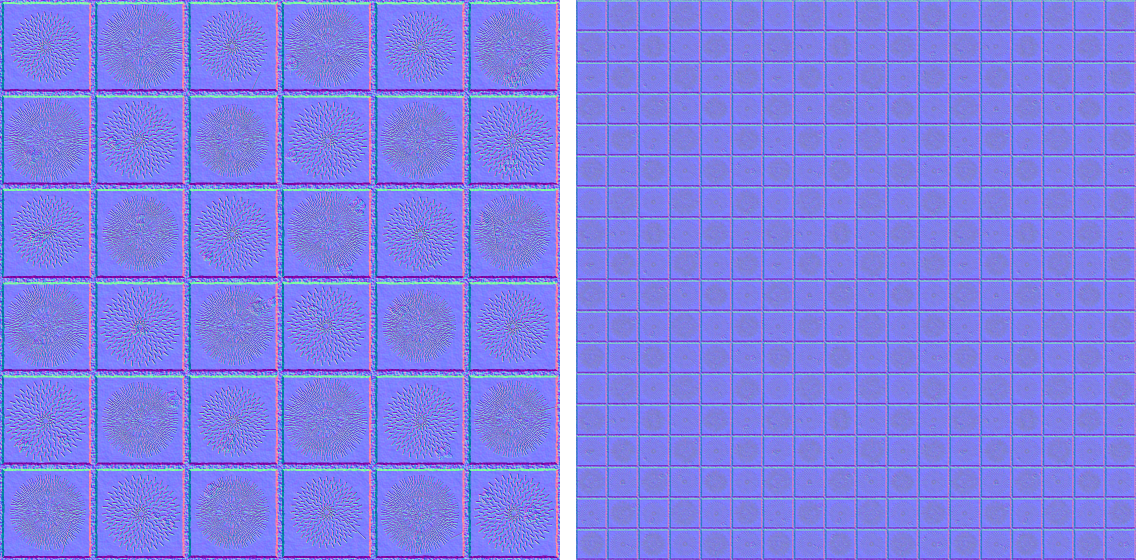
Left, the tile; right, the same tile 3 across and 3 down.
Write a WebGL 2 fragment shader that draws this texture map.

```glsl
#version 300 es
precision highp float;
// Tangent-space normal map of a 6 x 6 wall of raised tiles in rough grout.
// Two engraved rosettes alternate like a checkerboard; chips, scratches and
// wrapped gradient noise wear them. Normals come from slopes of one height field.
uniform vec2 u_resolution;
out vec4 fragColor;

const float TILES = 6.0;
const float TAU = 6.28319;
const float SLOPE_STEP = 0.002;   // in tile widths

vec2 hash2(vec2 p) {
  vec3 q = fract(p.xyx * vec3(0.1031, 0.103, 0.0973));
  q += dot(q, q.yzx + 33.33);
  return fract((q.xx + q.yz) * q.zy);
}

float cornerSlope(vec2 cell, vec2 offset, float period) {
  float angle = TAU * hash2(mod(cell, period) + 3.7).x;
  return dot(vec2(cos(angle), sin(angle)), offset);
}

// Gradient noise with a whole number of cells per tile, wrapping at the canvas edge.
float noise(vec2 p, float cellsPerTile) {
  p *= cellsPerTile;
  float period = TILES * cellsPerTile;
  vec2 i = floor(p), f = p - i, e = vec2(1, 0);
  vec2 u = f * f * f * (f * (f * 6.0 - 15.0) + 10.0);
  float low = mix(cornerSlope(i, f, period), cornerSlope(i + e, f - e, period), u.x);
  float high = mix(cornerSlope(i + e.yx, f - e.yx, period),
                   cornerSlope(i + e.xx, f - e.xx, period), u.x);
  return mix(low, high, u.y);
}

float segmentDistance(vec2 p, vec2 a, vec2 b) {
  vec2 ap = p - a, ab = b - a;
  return length(ap - ab * clamp(dot(ap, ab) / dot(ab, ab), 0.0, 1.0));
}

float groove(float dist, float halfWidth) {
  return 1.0 - smoothstep(0.0, halfWidth, dist);
}

// Folds the plane into equal sectors; x then runs outward along the sector axis.
vec2 foldSector(vec2 p, float count, float turn) {
  float sector = TAU / count;
  float a = mod(atan(p.y, p.x) + turn * sector, sector) - 0.5 * sector;
  return length(p) * vec2(cos(a), sin(a));
}

// Outline of a pointed leaf lying on the x axis.
float leafOutline(vec2 q, float halfLength, float halfWidth) {
  float t = q.x / halfLength;
  return max(abs(abs(q.y) - halfWidth * (1.0 - t * t)), abs(q.x) - halfLength);
}

// A ring of small ovals inside staggered rings of short, slightly tilted dashes.
float dashRosette(vec2 p) {
  vec2 oval = foldSector(p, 10.0, 0.0) - vec2(0.05, 0);
  float depth = groove(leafOutline(oval, 0.02, 0.011), 0.009);
  for (int i = 0; i < 8; i++) {
    float k = float(i);
    float count = i < 2 ? 16.0 : i < 4 ? 24.0 : 32.0;
    float halfLength = 0.011 + 0.0016 * k;
    float tilt = 0.005 * (mod(k, 2.0) * 2.0 - 1.0);
    vec2 q = foldSector(p, count, 0.5 * k) - vec2(0.088 + 0.043 * k, 0);
    float d = segmentDistance(q, vec2(-halfLength, -tilt), vec2(halfLength, tilt));
    depth = max(depth, groove(d, 0.011));
  }
  return depth;
}

// Inner petals, then crossing rings of thin forked spikes.
float spikeRosette(vec2 p) {
  vec2 petal = foldSector(p, 12.0, 0.0) - vec2(0.07, 0);
  float d = leafOutline(petal, 0.045, 0.013);
  for (int i = 0; i < 7; i++) {
    float k = float(i);
    float count = i < 2 ? 12.0 : 24.0;
    float radius = 0.095 + 0.046 * k;
    float halfLength = 0.036 + 0.003 * k;
    float spread = 0.3 * TAU * radius / count;
    vec2 q = foldSector(p, count, 0.5 * k) - vec2(radius, 0);
    q.y = abs(q.y);
    d = min(d, segmentDistance(q, vec2(-halfLength, 0.003), vec2(halfLength, spread)));
    d = min(d, segmentDistance(q, vec2(0), vec2(halfLength, 0)));
  }
  return groove(d, 0.008);
}

// Rough-edged chips and an occasional scratch, placed per tile.
float wear(vec2 p, vec2 q, vec2 id) {
  float depth = 0.0;
  for (int i = 0; i < 2; i++) {
    vec2 seed = id + 17.0 * float(i + 1);
    vec2 pick = hash2(seed + 5.3);
    if (pick.x > 0.45) continue;
    vec2 center = 0.1 + 0.8 * hash2(seed + 9.1);
    float radius = 0.045 + 0.055 * pick.y;
    float d = length(q - center) + 0.07 * noise(p, 11.0) + 0.03 * noise(p, 29.0);
    float inside = 1.0 - smoothstep(0.82 * radius, radius, d);
    depth += inside * (0.006 + 0.016 * noise(p, 19.0) + 0.014 * abs(noise(p, 37.0)));
  }
  vec2 pick = hash2(id + 61.7);
  if (pick.x < 0.3) {
    vec2 a = 0.15 + 0.7 * hash2(id + 71.9);
    float angle = TAU * pick.y;
    vec2 b = a + 0.35 * vec2(cos(angle), sin(angle));
    depth += 0.009 * groove(segmentDistance(q, a, b), 0.007);
  }
  return depth;
}

float height(vec2 p) {
  vec2 id = mod(floor(p), TILES), q = fract(p);
  vec2 side = min(q, 1.0 - q);
  float edge = min(side.x, side.y) + 0.006 * noise(p, 13.0) + 0.005 * noise(p, 37.0);
  float face = clamp((edge - 0.023) / 0.021, 0.0, 1.0);
  float grout = 0.014 * noise(p, 23.0) + 0.013 * noise(p, 47.0);
  if (face <= 0.0) return grout;

  // Faint surface grain.
  float surface = 0.004 * noise(p, 8.0) + 0.002 * noise(p, 21.0) + 0.0015 * noise(p, 45.0);

  // Each rosette is slightly shifted, turned and resized.
  vec2 vary = hash2(id + 31.3);
  vec2 r = q - 0.5 - 0.03 * (hash2(id + 43.1) - 0.5);
  float turn = 0.5 * vary.x;
  r = mat2(cos(turn), sin(turn), -sin(turn), cos(turn)) * r;
  r /= 0.9 + 0.15 * vary.y;
  bool dashed = mod(id.x + id.y, 2.0) > 0.5;
  float engraving = dashed ? 0.015 * dashRosette(r) : 0.009 * spikeRosette(r);
  engraving *= 0.9 + 0.6 * noise(p, 7.0);
  return mix(grout, 0.08 + surface - engraving - wear(p, q, id), face);
}

vec3 normalColor(vec2 p) {
  float h = height(p);
  vec2 rise = vec2(height(p + vec2(SLOPE_STEP, 0)), height(p + vec2(0, SLOPE_STEP))) - h;
  return 0.5 + 0.5 * normalize(vec3(-rise / SLOPE_STEP, 1.0));
}

void main() {
  // Four samples per pixel smooth the fine grooves.
  vec3 color = vec3(0);
  for (int i = 0; i < 4; i++) {
    vec2 jitter = vec2(i & 1, i >> 1) * 0.5 - 0.25;
    color += 0.25 * normalColor(TILES * (gl_FragCoord.xy + jitter) / u_resolution);
  }
  fragColor = vec4(color, 1.0);
}
```
